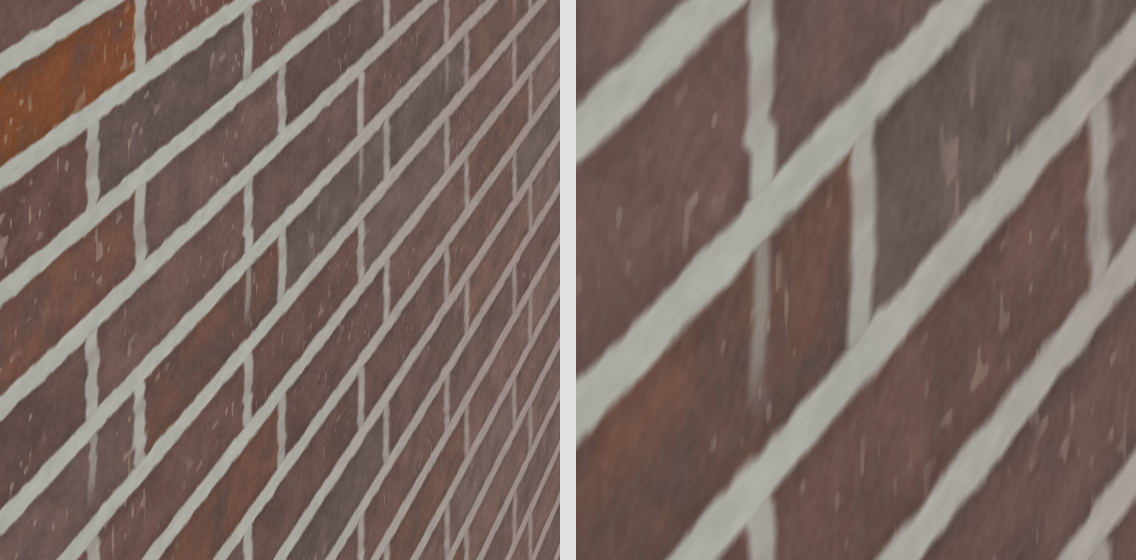
Left, the full canvas; right, a detail of the centre.
A WebGL 2 fragment shader for this texture:

```glsl
#version 300 es
precision highp float;

uniform vec2 u_resolution;
out vec4 fragColor;

const vec3 BRICK_RED = vec3(0.44, 0.325, 0.30);
const vec3 BRICK_GREY = vec3(0.41, 0.35, 0.335);
const vec3 BRICK_ORANGE = vec3(0.48, 0.29, 0.19);
const vec3 HAZE = vec3(0.49, 0.42, 0.40);
const vec3 MORTAR_NEAR = vec3(0.67, 0.67, 0.64);
const vec3 MORTAR_FAR = vec3(0.61, 0.55, 0.53);
const vec3 FLECK = vec3(0.62, 0.55, 0.50);

const float BOND_SHIFT = 0.27;
const float BED_HALF = 0.112;
const float JOINT_HALF = 0.033;
const float STRAY_ROW = 5.0;

float hash(vec2 p) {
    return fract(sin(dot(p, vec2(127.1, 311.7))) * 43758.5453);
}

float noise(vec2 p) {
    vec2 cell = floor(p);
    vec2 f = fract(p);
    f = f * f * (3.0 - 2.0 * f);
    float low = mix(hash(cell), hash(cell + vec2(1.0, 0.0)), f.x);
    float high = mix(hash(cell + vec2(0.0, 1.0)), hash(cell + vec2(1.0)), f.x);
    return mix(low, high, f.y);
}

float fbm(vec2 p) {
    float sum = 0.0;
    float weight = 0.5;
    for (int i = 0; i < 4; i++) {
        sum += weight * noise(p);
        p = p * 2.03 + 17.3;
        weight *= 0.5;
    }
    return sum / 0.9375;
}

// Row height shrinks linearly towards the vanishing point on the right
float rowHeight(float x) {
    return 0.2044 - 0.112 * x;
}

// Canvas position to wall position: one unit per brick and per row
vec2 wallPosition(vec2 p) {
    float d = p.x - 0.1654;
    float across = d / (0.3292 - 0.187 * d);
    float down = (1.0 - p.y + 0.0872 + 0.504 * p.x) / rowHeight(p.x);
    return vec2(across, down);
}

// Soft band around every integer
float band(float t, float halfWidth, float soft) {
    float d = abs(fract(t + 0.5) - 0.5);
    return 1.0 - smoothstep(halfWidth - soft, halfWidth + soft, d);
}

vec3 brickColor(vec2 brick, vec2 wall, float x) {
    float odd = mod(brick.y, 2.0);
    float accent = brick == vec2(-1.0, 1.0) ? 1.0 : 0.0;
    float warm = smoothstep(0.5, 1.1, hash(brick + 3.7) + 0.15 * odd);
    warm = max(0.65 * warm, accent) * mix(1.0, 0.5, x);
    vec3 color = mix(BRICK_RED, BRICK_GREY, hash(brick + 9.1));

    // Mottled firing and darker smudges
    float mottle = fbm(wall * vec2(9.0, 3.5) + brick * 5.3);
    color = mix(color, BRICK_ORANGE, warm * smoothstep(0.1, 0.65, mottle));
    color = mix(color, HAZE, 0.45 * smoothstep(0.45, 1.0, x));
    color *= 0.91 + 0.1 * hash(brick + 21.0);
    color *= 0.86 + 0.28 * mottle;

    // Pale upright flecks gathered in patches
    float patches = smoothstep(0.42, 0.7, noise(wall * vec2(5.0, 2.0) + 31.0));
    float flecks = smoothstep(0.76, 0.93, noise(wall * vec2(44.0, 9.0)));
    float grain = noise(wall * vec2(70.0, 24.0)) - 0.5;
    color = mix(color, FLECK, 0.65 * flecks * patches * (1.0 - 0.6 * x));
    return color + 0.035 * grain;
}

vec3 mortarColor(vec2 wall, float x) {
    vec3 color = mix(MORTAR_NEAR, MORTAR_FAR, smoothstep(0.4, 1.0, x));
    return color * (0.94 + 0.12 * fbm(wall * vec2(18.0, 12.0)));
}

void main() {
    vec2 p = gl_FragCoord.xy / u_resolution;
    vec2 wall = wallPosition(p);

    // Blur of constant canvas size, expressed in wall units
    float depth = 0.3292 - 0.187 * (p.x - 0.1654);
    float softBed = 0.0048 / rowHeight(p.x);
    float softJoint = 0.0032 * 0.3292 / (depth * depth);

    // Uneven edges
    float wobbleBed = 0.07 * (fbm(wall * vec2(16.0, 5.0)) - 0.5);
    float wobbleJoint = 0.02 * (noise(wall * vec2(3.0, 11.0)) - 0.5);
    vec2 uneven = wall + vec2(wobbleJoint, wobbleBed);

    float row = floor(uneven.y);
    float shift = BOND_SHIFT * mod(row, 2.0);
    vec2 brick = vec2(floor(uneven.x - shift), row);

    // Bed lines, upright joints and one row of faint stray joints
    float bed = band(uneven.y, BED_HALF, softBed);
    float wear = 0.72 + 0.28 * noise(wall * vec2(7.0, 6.0));
    float joint = wear * band(uneven.x - shift, JOINT_HALF, softJoint);
    float stray = band(uneven.x, 0.6 * JOINT_HALF, softJoint);
    stray *= row == STRAY_ROW ? 0.6 * smoothstep(0.85, 0.4, fract(wall.y)) : 0.0;
    float mortar = max(bed, max(joint, stray));

    // Grime along the brick edges
    float grime = band(uneven.y, BED_HALF + 0.09, 0.09);
    vec3 color = brickColor(brick, wall, p.x) * (1.0 - 0.07 * grime);
    color = mix(color, mortarColor(wall, p.x), mortar);
    fragColor = vec4(color, 1.0);
}
```
